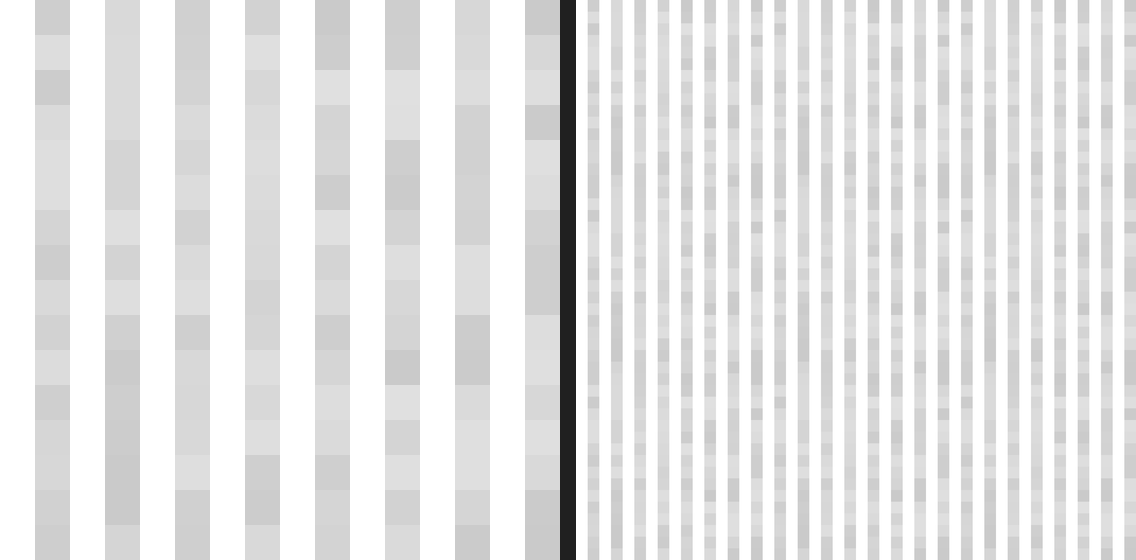
Left: one tile. Right: repeated 3 by 3.
Reproduce this pattern procedurally as a WebGL 2 fragment shader.

```glsl
#version 300 es
precision highp float;

uniform vec2 u_resolution;
out vec4 fragColor;

float hash(vec2 p) {
    return fract(sin(dot(p, vec2(127.1, 311.7))) * 43758.5453);
}

// Grey of one block; rows wrap so the top meets the bottom
float blockGrey(float column, float row) {
    return mix(0.79, 0.88, hash(vec2(column, mod(row, 16.0)) + 3.0));
}

void main() {
    vec2 uv = gl_FragCoord.xy / u_resolution;
    vec2 cell = uv * 16.0;
    vec2 pixel = 16.0 / u_resolution;

    // Eight stripes, each filling the right half of its period
    float column = floor(uv.x * 8.0);
    float fromCentre = abs(fract(uv.x * 8.0 - 0.25) - 0.5) * 2.0;
    float stripe = clamp((0.5 - fromCentre) / pixel.x + 0.5, 0.0, 1.0);

    // Sixteen blocks per stripe, blended over one pixel at each joint
    float joint = floor(cell.y + 0.5);
    float above = clamp((cell.y - joint) / pixel.y + 0.5, 0.0, 1.0);
    float grey = mix(blockGrey(column, joint - 1.0), blockGrey(column, joint), above);

    fragColor = vec4(vec3(mix(1.0, grey, stripe)), 1.0);
}
```
